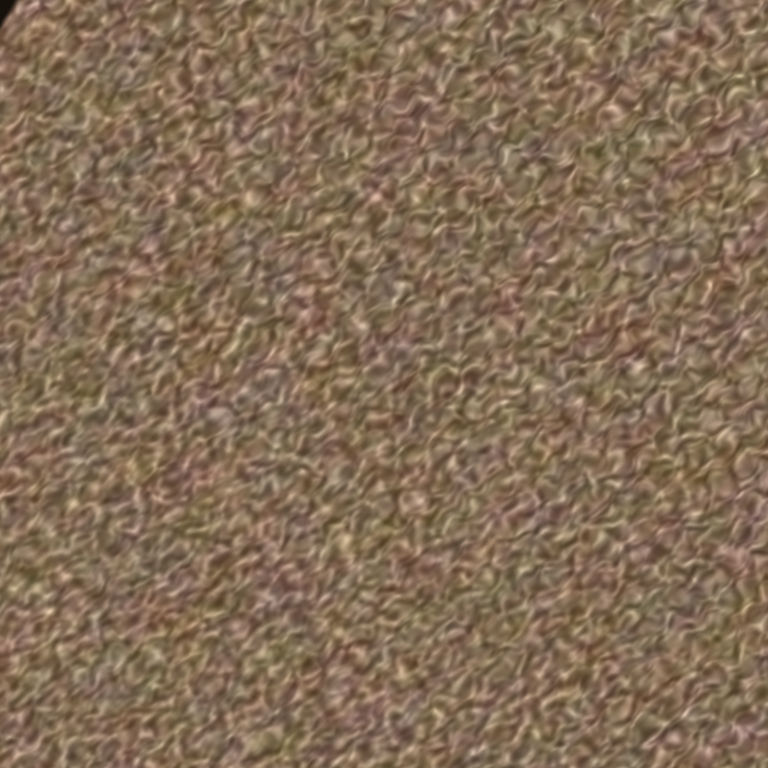
Give the GLSL for this texture, as a Shadertoy shader.

```glsl
// Soft brown carpet: short curly diagonal fibres with faint mauve, green and grey blotches.

const vec3 MID_BROWN   = vec3(0.520, 0.430, 0.342);
const vec3 FIBRE_LIGHT = vec3(0.300, 0.290, 0.275);
const vec3 MAUVE_GREEN = vec3(0.018, -0.024, 0.024);
const vec3 GREY_TAN    = vec3(-0.026, 0.000, 0.032);
const vec3 CORNER_DARK = vec3(0.085, 0.065, 0.040);

float hash(vec2 p) {
    return fract(sin(dot(p, vec2(127.1, 311.7))) * 43758.5453);
}

// Unit gradient at a lattice point, dotted with the offset from it
float cornerSlope(vec2 cell, vec2 offset) {
    float angle = 6.28318 * hash(cell);
    return dot(vec2(cos(angle), sin(angle)), offset);
}

// Gradient noise, about -0.7 to 0.7
float noise(vec2 p) {
    vec2 i = floor(p);
    vec2 f = p - i;
    vec2 u = f * f * f * (f * (f * 6.0 - 15.0) + 10.0);
    vec2 e = vec2(1.0, 0.0);
    float low  = mix(cornerSlope(i, f), cornerSlope(i + e.xy, f - e.xy), u.x);
    float high = mix(cornerSlope(i + e.yx, f - e.yx), cornerSlope(i + e.xx, f - e.xx), u.x);
    return mix(low, high, u.y);
}

// Noise stretched along a direction; scale.x runs along it, scale.y across it
float fibres(vec2 p, float angle, vec2 scale, float seed) {
    float c = cos(angle);
    float s = sin(angle);
    return noise(vec2(c * p.x + s * p.y, c * p.y - s * p.x) * scale + seed);
}

// Bends straight fibres into curls
vec2 curl(vec2 p, float scale, float amount) {
    return p + amount * vec2(noise(p * scale + 17.3), noise(p * scale + 61.9));
}

// Fibre height: two leanings that swap from patch to patch, plus fine strands
float pile(vec2 p) {
    float looseness = smoothstep(0.5, 1.6, p.x + p.y);
    vec2 q = curl(p, 38.0, mix(0.006, 0.011, looseness));
    float flatLean  = fibres(q, 0.40, vec2(46.0, 84.0), 5.2);
    float steepLean = fibres(q, 1.05, vec2(46.0, 80.0), 38.6);
    float lean = smoothstep(-0.2, 0.2, noise(p * 22.0 + 8.4));
    float coarse = mix(flatLean, steepLean, lean) / length(vec2(lean, 1.0 - lean));
    float fine = fibres(q, 0.75, vec2(78.0, 125.0), 93.1);
    return coarse + 0.55 * fine;
}

// Slow colour drift, in wide and small diagonal blotches
float blotches(vec2 p, float seed) {
    return fibres(p, 0.55, vec2(9.0, 15.0), seed)
         + 0.9 * fibres(p, 0.65, vec2(24.0, 38.0), seed + 21.7);
}

// 1 inside the small triangle at the upper left, soft at its edge
float cornerMask(vec2 p, vec2 size) {
    float edge = p.x / size.x + (1.0 - p.y) / size.y;
    return 1.0 - smoothstep(0.75, 1.2, edge);
}

void mainImage(out vec4 fragColor, in vec2 fragCoord) {
    vec2 p = fragCoord / iResolution.y;

    // Light and shade of the fibres, with slightly brighter peaks
    float height = pile(p);
    float shade = 1.06 * height + 0.35 * (height * height - 0.07);
    shade += 0.08 * noise(p * 7.0 + 44.0) + 0.08 * noise(p * 19.0 + 71.0);
    vec3 color = MID_BROWN + FIBRE_LIGHT * shade;

    // Dyed patches
    color += MAUVE_GREEN * blotches(p, 12.5);
    color += GREY_TAN * blotches(p, 57.8);

    color = mix(color, CORNER_DARK, cornerMask(p, vec2(0.023, 0.038)));
    fragColor = vec4(clamp(color, 0.0, 1.0), 1.0);
}
```
